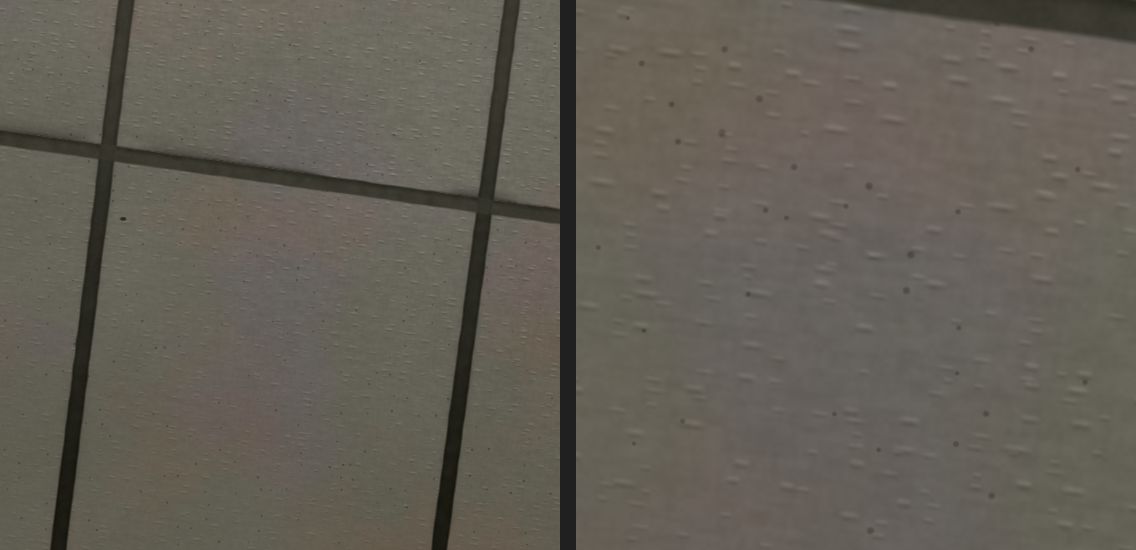
Left: the whole. Right: its middle third, enlarged.
Give the GLSL for this texture, as a WebGL 1 fragment shader.

```glsl
precision highp float;
uniform vec2 u_resolution;

const vec3 TILE_DARK = vec3(0.352, 0.343, 0.292);
const vec3 TILE_LIGHT = vec3(0.437, 0.426, 0.388);
const vec3 JOINT_DARK = vec3(0.105, 0.105, 0.075);
const vec3 JOINT_MID = vec3(0.165, 0.162, 0.130);
const vec3 JOINT_LIGHT = vec3(0.228, 0.222, 0.182);
const vec3 BLOTCH_WARM = vec3(0.022, -0.004, -0.008);
const vec3 BLOTCH_COOL = vec3(0.004, -0.003, 0.022);
const vec2 GRID_ORIGIN = vec2(0.104, 0.750);
const vec2 GRID_SLANT = vec2(0.122, -0.144);
const vec2 TILE_SIZE = vec2(0.680, 0.800);
const float TILE_SPREAD = 0.009;
const float JOINT_HALF = 0.0140;
const float EDGE_SOFT = 0.0025;
const float WEAVE = 0.030;
const vec2 FLECK_CELLS = vec2(30.0, 95.0);
const vec2 PIT_CELLS = vec2(42.0, 42.0);
const vec2 SPECK = vec2(0.220, 0.602);

float hash(vec2 p) {
  vec3 q = fract(vec3(p.xyx) * 0.1031);
  q += dot(q, q.yzx + 33.33);
  return fract((q.x + q.y) * q.z);
}

float noise(vec2 p) {
  vec2 i = floor(p), f = fract(p);
  f = f * f * (3.0 - 2.0 * f);
  return mix(mix(hash(i), hash(i + vec2(1.0, 0.0)), f.x),
             mix(hash(i + vec2(0.0, 1.0)), hash(i + vec2(1.0, 1.0)), f.x), f.y);
}

float fbm(vec2 p) {
  float sum = 0.0, gain = 0.5;
  for (int i = 0; i < 4; i++) {
    sum += gain * noise(p);
    p = p * 2.03 + 17.1;
    gain *= 0.5;
  }
  return sum / 0.9375;
}

// Short raised threads: a bright dash with a dark underside
float flecks(vec2 p) {
  vec2 g = p * FLECK_CELLS;
  vec2 id = floor(g);
  vec2 center = 0.5 + 0.3 * (vec2(hash(id + 3.1), hash(id + 8.7)) - 0.5);
  vec2 d = fract(g) - center;
  float along = 1.0 - smoothstep(0.05, 0.16 + 0.2 * hash(id + 5.3), abs(d.x));
  float bright = exp(-pow((d.y - 0.12) / 0.16, 2.0));
  float dark = exp(-pow((d.y + 0.18) / 0.15, 2.0));
  return step(0.76, hash(id)) * along * (bright - 0.7 * dark);
}

// Small round dents scattered over the tiles
float pits(vec2 p) {
  vec2 g = p * PIT_CELLS;
  vec2 id = floor(g);
  vec2 center = 0.25 + 0.5 * vec2(hash(id + 1.7), hash(id + 6.2));
  float radius = 0.07 + 0.07 * hash(id + 9.4);
  return step(0.80, hash(id + 2.9)) * (1.0 - smoothstep(0.3 * radius, radius, length(fract(g) - center)));
}

vec3 tileColor(vec2 p, vec2 along) {
  float light = 0.20 + 0.62 * smoothstep(0.0, 1.0, p.y) + 0.28 * (p.x - 0.4) * p.y;
  light += 0.45 * (fbm(p * 4.0 + 2.0) - 0.5);
  vec3 color = mix(TILE_DARK, TILE_LIGHT, clamp(light, 0.0, 1.1));
  color += BLOTCH_WARM * smoothstep(0.52, 0.78, fbm(p * 5.0 + 31.0));
  color += BLOTCH_COOL * smoothstep(0.50, 0.75, fbm(p * 4.0 + 57.0));

  // Woven grain, strongest toward the upper right
  float relief = 0.5 + 0.6 * smoothstep(0.1, 0.9, 0.35 * p.x + 0.65 * p.y);
  float thread = noise(along * vec2(38.0, 210.0)) + noise(along * vec2(90.0, 270.0) + 11.0) - 1.0;
  float cross = noise(along * vec2(220.0, 110.0) + 23.0) - 0.5;
  color += relief * WEAVE * (0.7 * thread + 0.6 * cross);
  color += relief * 0.065 * flecks(along);
  color += relief * 0.045 * flecks(along * 1.37 + 4.3);
  return color - 0.085 * pits(p);
}

void main() {
  vec2 p = gl_FragCoord.xy / u_resolution;
  vec2 along = vec2(p.x - GRID_SLANT.x * p.y, p.y - GRID_SLANT.y * p.x);
  float soft = max(EDGE_SOFT, 1.0 / u_resolution.y);

  // Signed distances to the nearest joint of each direction
  vec2 size = TILE_SIZE + vec2(TILE_SPREAD * p.y, 0.0);
  vec2 joint = (fract((along - GRID_ORIGIN) / size + 0.5) - 0.5) * size;
  joint += 0.0016 * (vec2(noise(p * 45.0), noise(p * 45.0 + 9.0)) - 0.5);
  vec2 cover = 1.0 - smoothstep(vec2(JOINT_HALF - soft), vec2(JOINT_HALF + soft), abs(joint));

  vec3 color = tileColor(p, along);

  // Dirt smeared above the level joint and beside the upright ones
  float above = joint.y - JOINT_HALF;
  float smear = exp(-max(above, 0.0) / 0.011) * step(0.0, above);
  smear *= smoothstep(0.25, 0.70, noise(along * vec2(9.0, 40.0) + 5.0));
  color *= 1.0 - 0.38 * smear;
  float rim = exp(-max(abs(joint.x) - JOINT_HALF, 0.0) / 0.004);
  color *= 1.0 - 0.16 * rim * noise(p * vec2(20.0, 60.0));
  color *= 1.0 - 0.6 * (1.0 - smoothstep(0.002, 0.006, length((p - SPECK) * vec2(0.75, 1.2))));

  // Level joint with a shaded upper lip
  float dust = fbm(p * vec2(60.0, 70.0)) - 0.5;
  float lip = smoothstep(0.1, 0.9, joint.y / JOINT_HALF);
  vec3 level = mix(JOINT_LIGHT, JOINT_MID, 0.9 * lip) + 0.05 * dust;
  color = mix(color, level, cover.y);

  // Upright joints darken toward the bottom
  vec3 upright = mix(JOINT_DARK, JOINT_MID, smoothstep(0.05, 0.55, p.y));
  upright = mix(upright, JOINT_LIGHT, smoothstep(0.50, 0.92, p.y));
  upright *= 1.0 - 0.18 * smoothstep(0.3, 1.0, abs(joint.x) / JOINT_HALF);
  upright = mix(upright, JOINT_LIGHT, 0.6 * cover.y) + 0.035 * dust;
  color = mix(color, upright, cover.x);

  color += 0.012 * (noise(p * 330.0) - 0.5);
  gl_FragColor = vec4(color, 1.0);
}
```
